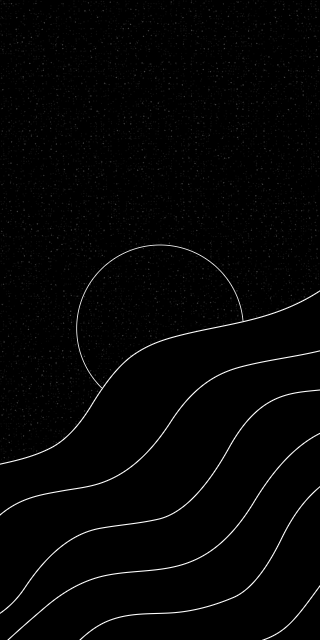
Reproduce this background procedurally as a WebGL 1 fragment shader.

```glsl
precision highp float;
// Night scene in line art: a thin ring moon over flowing contour hills, under a dusty black sky.
uniform vec2 u_resolution;

// Random triple per cell
vec3 hash3(vec2 cell) {
  vec3 q = fract(cell.xyx * vec3(0.1031, 0.1030, 0.0973));
  q += dot(q, q.yxz + 33.33);
  return fract((q.xxy + q.yzz) * q.zyx);
}

// Cubic span between two nodes (x, height, slope); returns height and slope
vec2 span(float x, vec3 a, vec3 b) {
  float w = b.x - a.x;
  float t = clamp((x - a.x) / w, 0.0, 1.0);
  float s = 1.0 - t;
  float height = mix(a.y, b.y, t * t * (3.0 - 2.0 * t)) + w * t * s * (a.z * s - b.z * t);
  float slope = 6.0 * t * s * (b.y - a.y) / w + a.z * s * (1.0 - 3.0 * t) + b.z * t * (3.0 * t - 2.0);
  return vec2(height, slope);
}

// Signed distance to a smooth hill line through six nodes, positive above it
float hill(vec2 p, vec3 a, vec3 b, vec3 c, vec3 d, vec3 e, vec3 f) {
  vec2 h = p.x < b.x ? span(p.x, a, b)
         : p.x < c.x ? span(p.x, b, c)
         : p.x < d.x ? span(p.x, c, d)
         : p.x < e.x ? span(p.x, d, e)
         : span(p.x, e, f);
  return (p.y - h.x) / sqrt(1.0 + h.y * h.y);
}

// Anti-aliased coverage of everything closer than the radius
float cover(float dist, float radius, float pixel) {
  return clamp((radius - dist) / pixel + 0.5, 0.0, 1.0);
}

// One jittered speck per cell, present with the given chance
float dust(vec2 p, float size, float chance, float radius, float pixel) {
  vec2 cell = floor(p / size);
  vec3 rnd = hash3(cell + size * 17.0);
  vec2 center = (cell + 0.25 + 0.5 * rnd.xy) * size;
  float glow = 0.3 + 0.7 * hash3(cell + 71.0).x;
  return step(rnd.z, chance) * glow * cover(length(p - center), radius, pixel);
}

void main() {
  // The canvas spans 384 by 768 units
  vec2 p = gl_FragCoord.xy / u_resolution * vec2(384.0, 768.0);
  float pixel = 384.0 / u_resolution.x;

  // Hill lines, from the skyline down
  float skyline = hill(p, vec3(0, 211, 0.22), vec3(60, 230, 0.5), vec3(110, 282, 1.65),
                       vec3(160, 342, 0.7), vec3(210, 364, 0.27), vec3(384, 419, 0.65));
  float lines = abs(skyline);
  lines = min(lines, abs(hill(p, vec3(0, 150, 0.85), vec3(75, 179, 0.18), vec3(120, 188, 0.33),
                              vec3(205, 262, 1.55), vec3(290, 328, 0.26), vec3(384, 347, 0.24))));
  lines = min(lines, abs(hill(p, vec3(0, 32, 0.7), vec3(30, 63, 1.5), vec3(120, 134, 0.18),
                              vec3(190, 145, 0.23), vec3(275, 231, 1.8), vec3(384, 300, 0.1))));
  lines = min(lines, abs(hill(p, vec3(0, -9, 0.95), vec3(55, 40, 0.85), vec3(125, 77, 0.22),
                              vec3(205, 87, 0.2), vec3(305, 166, 1.65), vec3(384, 248, 0.5))));
  lines = min(lines, abs(hill(p, vec3(90, -6, 1.05), vec3(130, 23, 0.4), vec3(205, 32.5, 0.06),
                              vec3(280, 51, 0.42), vec3(338, 122, 2.05), vec3(384, 184, 0.85))));
  lines = min(lines, abs(hill(p, vec3(0, -20, 0), vec3(150, -20, 0), vec3(250, -20, 0),
                              vec3(300, -5, 0.3), vec3(345, 17, 0.9), vec3(384, 65, 1.35))));

  // Sky: faint grain, sparse brighter specks and the ring moon
  float sky = 0.09 * dust(p, 3.0, 0.33, 0.7, pixel);
  sky = max(sky, 0.28 * dust(p, 8.0, 0.45, 0.75, pixel));
  float ring = abs(length(p - vec2(192.0, 374.0)) - 100.0);
  sky = max(sky, 0.95 * cover(ring, 0.5, pixel));

  // The hills hide the sky, then their lines go on top
  float shade = sky * cover(-skyline, 0.0, pixel);
  shade = max(shade, cover(lines, 0.65, pixel));
  gl_FragColor = vec4(vec3(shade), 1.0);
}
```
